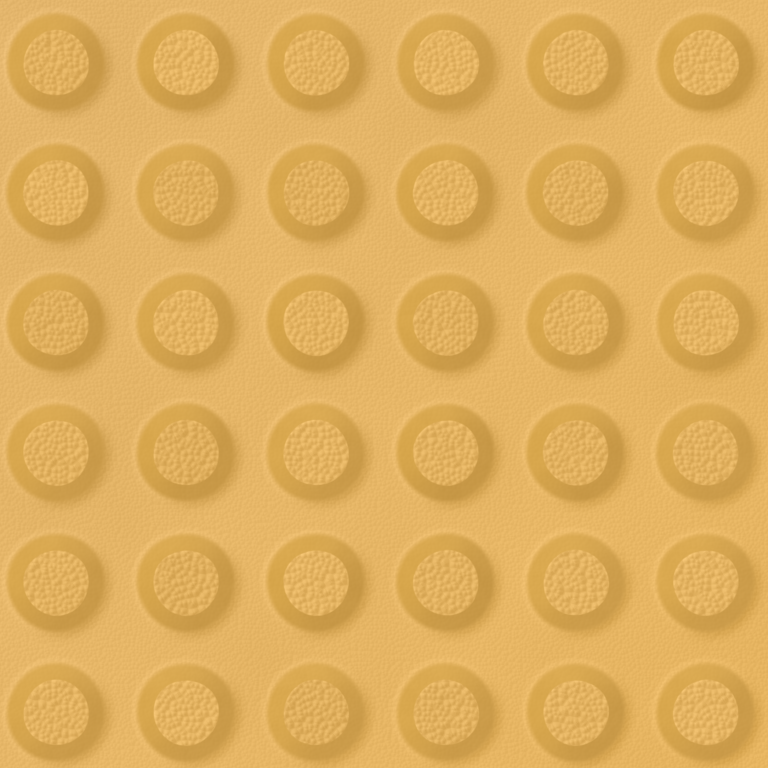
Give the GLSL for this pattern, as a Shadertoy shader.

```glsl
// Ochre tactile paving tile: a six by six grid of raised round studs with pebbled tops.

const float COUNT = 6.0;
const float PITCH = 0.1692;
const vec2 FIRST_CENTRE = vec2(0.0732, 0.0720);
const float TOP_RADIUS = 0.0425;
const float BASE_RADIUS = 0.0645;
const vec2 LIGHT_DIR = vec2(-0.8, 0.6);

const vec3 FLOOR_COLOUR = vec3(0.900, 0.712, 0.402);
const vec3 TOP_COLOUR = vec3(0.885, 0.695, 0.375);
const vec3 SLOPE_LIT = vec3(0.843, 0.650, 0.292);
const vec3 SLOPE_DARK = vec3(0.775, 0.590, 0.270);

float hash(vec2 p) {
    return fract(sin(dot(p, vec2(127.1, 311.7))) * 4375.85);
}

vec2 hash2(vec2 p) {
    return vec2(hash(p), hash(p + 41.3));
}

// Distance to the nearest scattered cell point.
float cellular(vec2 p) {
    vec2 cell = floor(p);
    float nearest = 2.0;
    for (int y = -1; y <= 1; y++) {
        for (int x = -1; x <= 1; x++) {
            vec2 c = cell + vec2(x, y);
            nearest = min(nearest, length(c + hash2(c) - p));
        }
    }
    return nearest;
}

// Directional slope of the cellular relief: positive where it faces the light.
float relief(vec2 p, vec2 lightDir) {
    vec2 e = 0.22 * lightDir;
    return cellular(p + e) - cellular(p - e);
}

// Slow tonal drift from layered sines.
float mottle(vec2 p) {
    float sum = 0.0, amp = 0.5;
    for (int i = 0; i < 4; i++) {
        sum += amp * sin(p.x + 1.7 * sin(p.y * 0.8)) * sin(p.y * 1.1 + 1.3 * sin(p.x * 0.7));
        p = mat2(1.5, 1.1, -1.1, 1.5) * p + 2.3;
        amp *= 0.55;
    }
    return sum;
}

// Coverage of a disc with a given edge softness.
float disc(float r, float radius, float soft) {
    return 1.0 - smoothstep(radius - soft, radius + soft, r);
}

// Narrow soft ring around a radius.
float rim(float r, float radius, float width) {
    float d = (r - radius) / width;
    return exp(-d * d);
}

vec3 floorColour(vec2 uv, vec2 lightDir) {
    float grain = relief(uv * 210.0, lightDir);
    float drift = mottle(uv * 9.0);
    vec3 warm = vec3(0.008, 0.0, -0.022) * (uv.x - uv.y);
    return FLOOR_COLOUR + warm + 0.040 * grain + 0.012 * drift;
}

vec3 stud(vec3 ground, vec2 p, vec2 id, vec2 uv, vec2 lightDir, float px) {
    float wobble = 0.0006 * sin(3.0 * atan(p.y, p.x) + 6.3 * hash(id));
    float r = length(p) + wobble;
    float facing = dot(p / max(r, 0.001), lightDir);
    float wear = 0.13 * hash(id + 7.0) + 0.035 * (id.x + COUNT - 1.0 - id.y) / COUNT;

    // Pale lip towards the light and a soft shadow away from it
    vec3 col = ground;
    col += vec3(0.028, 0.030, 0.035) * rim(r, BASE_RADIUS + 0.003, 0.0045) * (0.35 + 0.65 * facing);
    float shadow = rim(r, BASE_RADIUS + 0.001, 0.009) * smoothstep(-0.1, 1.0, -facing);
    col -= vec3(0.055, 0.055, 0.060) * shadow;

    // Sloping side
    float slopeShade = smoothstep(-0.9, 0.9, facing + 0.25 * (hash(id + 3.0) - 0.5));
    vec3 slope = mix(SLOPE_DARK, SLOPE_LIT, slopeShade);
    slope += vec3(0.012, 0.014, 0.022) * smoothstep(0.2, 1.0, p.y / BASE_RADIUS);
    slope += 0.010 * mottle(uv * 70.0) + 0.012 * relief(uv * 190.0, lightDir);
    slope = mix(slope, ground, wear);
    col = mix(col, slope, disc(r, BASE_RADIUS - 0.001, 0.0045));

    // Pebbled flat top with a lightly worn edge
    float pebble = relief(uv * 135.0 + 17.0 * id, lightDir);
    float tone = 0.025 * (hash(id + 11.0) - 0.5) + 0.010 * mottle(uv * 60.0);
    vec3 top = TOP_COLOUR + tone + vec3(0.105, 0.110, 0.115) * pebble;
    top += 0.020 * rim(r, TOP_RADIUS - 0.001, 0.002) * (0.5 + facing);
    return mix(col, top, disc(r, TOP_RADIUS, max(px, 0.0013)));
}

void mainImage(out vec4 fragColor, in vec2 fragCoord) {
    float px = 1.0 / min(iResolution.x, iResolution.y);
    vec2 uv = fragCoord * px;
    vec2 lightDir = normalize(LIGHT_DIR);

    // Nearest stud on the grid
    vec2 id = clamp(floor((uv - FIRST_CENTRE) / PITCH + 0.5), 0.0, COUNT - 1.0);
    vec2 p = uv - FIRST_CENTRE - id * PITCH;

    vec3 ground = floorColour(uv, lightDir);
    fragColor = vec4(clamp(stud(ground, p, id, uv, lightDir, px), 0.0, 1.0), 1.0);
}
```
